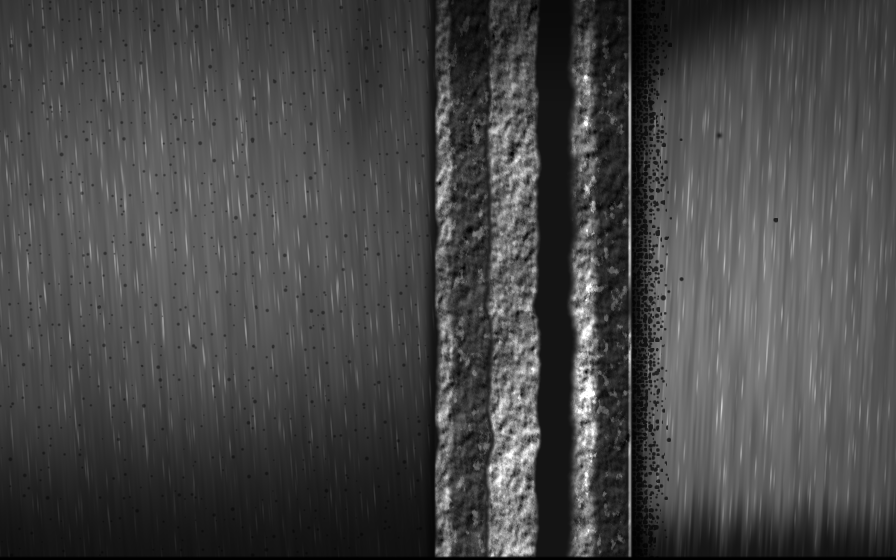
Reproduce this texture procedurally as a Shadertoy shader.

```glsl
float hash(vec2 p) {
    vec3 q = fract(vec3(p.xyx) * 0.1031);
    q += dot(q, q.yzx + 33.33);
    return fract((q.x + q.y) * q.z);
}

float noise(vec2 p) {
    vec2 i = floor(p), f = fract(p);
    f = f * f * (3.0 - 2.0 * f);
    return mix(mix(hash(i), hash(i + vec2(1, 0)), f.x),
               mix(hash(i + vec2(0, 1)), hash(i + vec2(1, 1)), f.x), f.y);
}

float fbm(vec2 p) {
    float sum = 0.0, amp = 0.5;
    for (int i = 0; i < 5; i++) {
        sum += amp * noise(p);
        p = mat2(1.6, 1.2, -1.2, 1.6) * p + 7.3;
        amp *= 0.5;
    }
    return sum;
}

float band(float x, float a, float b, float soft) {
    return smoothstep(a - soft, a + soft, x) - smoothstep(b - soft, b + soft, x);
}

float bump(vec2 p, vec2 centre, vec2 size) {
    vec2 d = (p - centre) / size;
    return exp(-dot(d, d));
}

// Round dark pits, at most one per cell
float pits(vec2 p, float scale, float density, float radius, float px) {
    vec2 cell = floor(p * scale);
    vec2 centre = 0.25 + 0.5 * vec2(hash(cell + 11.0), hash(cell + 47.0));
    float d = length(fract(p * scale) - centre) / scale;
    float r = radius * (0.5 + hash(cell + 83.0));
    return step(hash(cell), density) * (1.0 - smoothstep(r - px, r + px, d));
}

// Short bright strokes along a slightly tilted vertical
float scratches(vec2 p, float tilt, float px) {
    float sum = 0.0;
    p.x += tilt * p.y;
    for (int i = 0; i < 3; i++) {
        float layer = float(i);
        vec2 grid = vec2(38.0 + 21.0 * layer, 9.0 + 4.0 * layer);
        vec2 q = p * grid + layer * 19.7;
        q.y += 5.0 * hash(vec2(floor(q.x), layer));
        vec2 cell = floor(q), f = fract(q);
        float d = abs(f.x - 0.2 - 0.6 * hash(cell + 5.0)) / grid.x;
        float line = 1.0 - smoothstep(0.0004, 0.0006 + px, d);
        sum += line * band(f.y, 0.3, 0.75, 0.25) * pow(hash(cell + 31.0), 4.0);
    }
    return sum;
}

float brushed(vec2 p, float tilt) {
    float x = p.x + tilt * p.y;
    return 0.6 * noise(vec2(x * 210.0, p.y * 9.0))
         + 0.4 * noise(vec2(x * 90.0, p.y * 4.0 + 30.0)) - 0.5;
}

float leftPlate(vec2 uv, vec2 p, float px) {
    float tone = 0.12 + 0.25 * bump(uv, vec2(0.2, 0.6), vec2(0.38, 0.46));
    tone *= mix(0.42, 1.0, smoothstep(-0.02, 0.30 + 0.25 * uv.x, uv.y));
    tone *= 1.0 - 0.25 * bump(uv, vec2(0.41, 0.9), vec2(0.025, 0.17));
    tone *= 0.92 + 0.16 * fbm(p * vec2(7.0, 3.0));
    tone *= 1.0 + 0.28 * brushed(p, 0.07) + 0.7 * scratches(p, 0.07, px);
    float dirt = pits(p, 30.0, 0.4, 0.0022, px) + pits(p + 3.1, 55.0, 0.25, 0.0015, px);
    return tone * (1.0 - 0.45 * min(dirt, 1.0));
}

float rightPlate(vec2 uv, vec2 p, float px) {
    float streak = brushed(p, -0.05);
    float tone = 0.15 + 0.31 * bump(uv, vec2(0.82, 0.42), vec2(0.25, 0.5));
    float shadow = uv.y - 0.84 - 0.8 * (uv.x - 0.72);
    tone *= mix(1.0, 0.35, smoothstep(-0.06, 0.1, shadow));
    tone *= mix(0.3, 1.0, smoothstep(0.0, 0.13, uv.y + 0.06 * streak));
    tone *= 1.0 + 0.4 * streak + 0.55 * scratches(p, -0.05, px);
    // Speckled fringe beside the weld
    float fringe = 1.0 - smoothstep(0.712, 0.75, uv.x);
    float soot = pits(p, 95.0, fringe, 0.0032, px) + pits(p + 5.7, 140.0, fringe, 0.0024, px);
    tone *= 1.0 - 0.7 * min(soot, 1.0);
    tone *= 1.0 - 0.7 * bump(uv, vec2(0.803, 0.758), vec2(0.003, 0.005));
    return tone * mix(0.15, 1.0, smoothstep(0.703, 0.735, uv.x));
}

float weld(vec2 uv, vec2 p) {
    float x = uv.x + 0.016 * (fbm(vec2(2.0, uv.y * 13.0)) - 0.5)
                   + 0.008 * (fbm(p * vec2(30.0, 24.0)) - 0.5);
    // Rough relief lit from the upper left
    vec2 light = vec2(-0.004, 0.006);
    float coarse = fbm(p * vec2(24.0, 18.0)) - fbm((p + light) * vec2(24.0, 18.0));
    float fine = fbm(p * vec2(95.0, 75.0)) - fbm((p + light) * vec2(95.0, 75.0));
    float relief = 2.6 * coarse + 1.3 * fine;
    float patches = fbm(vec2(p.x * 14.0, p.y * 8.0) + 9.0);

    float rim = band(x, 0.487, 0.502, 0.004);
    float trough = band(x, 0.500, 0.544, 0.004);
    float ridge = band(x, 0.547, 0.600, 0.003);
    float crest = band(x, 0.641, 0.663, 0.007);
    float rough = band(x, 0.655, 0.701, 0.005);
    float lip = band(uv.x, 0.7015, 0.7045, 0.0015);

    float tone = 0.08;
    tone += rim * (0.18 + 0.35 * patches);
    tone += trough * (0.13 - 0.08 * smoothstep(0.75, 0.9, uv.y));
    tone += ridge * (0.16 + 0.32 * patches + 0.14 * bump(uv, vec2(0.56, 0.15), vec2(0.04, 0.2)));
    tone += crest * (0.1 + 0.5 * patches + 0.3 * bump(uv, vec2(0.652, 0.3), vec2(0.03, 0.16)));
    tone += rough * 0.06;
    tone += lip * (0.1 + 0.6 * noise(vec2(3.0, uv.y * 11.0)));
    float surface = rim + trough + ridge + crest + rough;
    tone *= 1.0 + 1.3 * relief * min(surface, 1.0);
    // Scattered glints on the rough metal
    float glint = smoothstep(0.56, 0.76, fbm(p * vec2(85.0, 60.0) + 4.0));
    tone += glint * (0.22 * trough + 0.2 * ridge + 0.3 * crest + 0.24 * rough);
    return max(tone, 0.02) * mix(1.0, 0.5, smoothstep(0.78, 1.0, uv.y));
}

void mainImage(out vec4 fragColor, in vec2 fragCoord) {
    vec2 uv = fragCoord / iResolution.xy;
    vec2 p = uv * vec2(1.6, 1.0);
    float px = 1.0 / iResolution.y;
    float left = leftPlate(uv, p, px) * mix(1.0, 0.35, smoothstep(0.470, 0.486, uv.x));
    float tone = mix(left, weld(uv, p), smoothstep(0.484, 0.487, uv.x));
    tone = mix(tone, rightPlate(uv, p, px), smoothstep(0.704, 0.707, uv.x));
    tone *= smoothstep(0.003, 0.008, uv.y);
    fragColor = vec4(vec3(clamp(tone, 0.0, 1.0)), 1.0);
}
```
